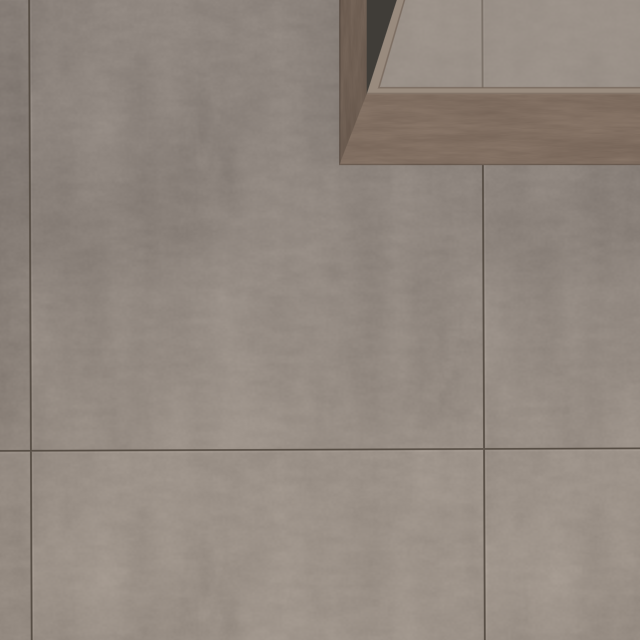
Reproduce this texture procedurally as a Shadertoy shader.

```glsl
// Large grey concrete tiles with dark grout and the corner of a wooden mirror frame.

const float TILE_SIZE = 0.708;
const vec2 TILE_ORIGIN = vec2(0.0495, 0.2955);
const vec2 FRAME_OUTER = vec2(0.530, 0.742);
const vec2 FRAME_INNER = vec2(0.573, 0.853);
const vec2 GLASS_CORNER = vec2(0.592, 0.863);

const vec3 CONCRETE_HIGH = vec3(0.555, 0.520, 0.493);
const vec3 CONCRETE_LOW = vec3(0.615, 0.575, 0.538);
const vec3 GROUT = vec3(0.310, 0.275, 0.240);
const vec3 WOOD_FRONT = vec3(0.500, 0.430, 0.378);
const vec3 WOOD_SIDE = vec3(0.430, 0.368, 0.322);
const vec3 WOOD_LIP = vec3(0.600, 0.545, 0.495);
const vec3 RECESS = vec3(0.250, 0.238, 0.220);

float hash(vec2 p) {
    vec3 q = fract(p.xyx * 0.1031);
    q += dot(q, q.yzx + 33.33);
    return fract((q.x + q.y) * q.z);
}

float noise(vec2 p) {
    vec2 i = floor(p), f = fract(p);
    f = f * f * (3.0 - 2.0 * f);
    return mix(mix(hash(i), hash(i + vec2(1, 0)), f.x),
               mix(hash(i + vec2(0, 1)), hash(i + vec2(1, 1)), f.x), f.y);
}

// Layered noise centred on zero
float fbm(vec2 p) {
    float sum = 0.0, amp = 0.5;
    for (int i = 0; i < 5; i++) {
        sum += amp * (noise(p) - 0.5);
        p = p * 2.03 + 17.1;
        amp *= 0.5;
    }
    return sum;
}

// Antialiased step, one where d is positive
float cover(float d, float aa) {
    return smoothstep(-aa, aa, d);
}

float stroke(float d, float halfWidth, float aa) {
    return cover(halfWidth - abs(d), aa);
}

// Signed distance to the line a-b, positive on its left
float sideOf(vec2 p, vec2 a, vec2 b) {
    vec2 dir = normalize(b - a);
    return dir.x * (p.y - a.y) - dir.y * (p.x - a.x);
}

// Worn dark patches with a vertical drag, placed in tile coordinates
float smudges(vec2 t) {
    vec3 spots[3] = vec3[3](vec3(0.39, 0.68, 1.0), vec3(0.93, 0.17, 1.0), vec3(0.13, 0.18, 0.7));
    float wear = 0.0;
    for (int i = 0; i < 3; i++) {
        vec2 d = (t - spots[i].xy) / vec2(0.075, 0.15);
        wear += spots[i].z * exp(-dot(d, d));
    }
    return wear * (0.6 + 1.6 * fbm(t * vec2(32.0, 14.0)));
}

vec3 concrete(vec2 p, vec2 t, vec2 id) {
    vec3 col = mix(CONCRETE_LOW, CONCRETE_HIGH, smoothstep(0.05, 0.85, p.y));
    float tone = 0.075 * fbm(t * 4.0 + 3.0);              // clouds
    tone += 0.050 * fbm(t * vec2(16.0, 3.0) + 9.0);       // vertical streaks
    tone += 0.040 * fbm(t * vec2(24.0, 60.0));            // fine trowel marks
    tone += 0.012 * (noise(p * 260.0) - 0.5);             // grain
    tone += 0.012 * (hash(id + 5.0) - 0.5) - 0.042 * smudges(t);
    tone -= 0.035 * exp(-p.x * 7.0);                      // dimmer left side
    return col + tone * vec3(1.0, 0.98, 0.94);
}

vec3 tiledWall(vec2 p, float aa) {
    vec2 skewed = p + vec2(0.004 * p.y, -0.004 * p.x);
    vec2 grid = (skewed - TILE_ORIGIN) / TILE_SIZE;
    vec2 id = floor(grid);
    vec3 col = concrete(p, grid - id, id);
    vec2 joint = (fract(grid + 0.5) - 0.5) * TILE_SIZE;
    float bevel = max(stroke(joint.x - 0.003, 0.0010, aa), stroke(joint.y + 0.003, 0.0010, aa));
    float gap = max(stroke(joint.x, 0.0014, aa), stroke(joint.y, 0.0013, aa));
    return mix(col + 0.025 * bevel, GROUT, 0.9 * gap);
}

vec3 wood(vec3 base, vec2 along) {
    float grain = 0.07 * fbm(along * vec2(9.0, 70.0)) + 0.05 * fbm(along * vec2(30.0, 260.0));
    return base + grain * vec3(1.0, 0.95, 0.88);
}

vec3 addFrame(vec3 wall, vec2 p, float aa) {
    vec2 o = p - FRAME_OUTER, n = p - FRAME_INNER, g = p - GLASS_CORNER;

    // Mitred outer faces
    float miter = sideOf(p, FRAME_OUTER, FRAME_INNER);
    vec3 frame = mix(wood(WOOD_FRONT, p), wood(WOOD_SIDE, p.yx), cover(miter, aa));
    frame *= 1.0 - 0.18 * stroke(min(o.x, o.y), 0.002, aa);

    // Dark recess, pale lip and mirror
    float lip = cover(-sideOf(p, FRAME_INNER, vec2(0.620, 1.0)), aa);
    vec3 opening = mix(RECESS, WOOD_LIP, lip);
    float slant = -sideOf(p, GLASS_CORNER, vec2(0.632, 1.0));
    float edge = min(slant, g.y);
    opening = mix(opening, mix(wall, vec3(0.66, 0.62, 0.58), 0.45), cover(edge, aa));
    opening = mix(opening, WOOD_SIDE, 0.65 * stroke(edge, 0.0012, aa));
    opening = mix(opening, WOOD_SIDE, 0.5 * stroke(n.y - 0.001, 0.0012, aa));
    frame = mix(frame, opening, cover(min(n.x, n.y), aa));

    // Soft shade cast on the wall to the left
    float shade = 0.06 * exp(min(o.x, 0.0) * 28.0) * smoothstep(-0.03, 0.08, o.y);
    return mix(wall * (1.0 - shade), frame, cover(min(o.x, o.y), aa));
}

void mainImage(out vec4 fragColor, in vec2 fragCoord) {
    vec2 p = fragCoord / iResolution.xy;
    float aa = 0.75 / iResolution.y;
    fragColor = vec4(addFrame(tiledWall(p, aa), p, aa), 1.0);
}
```
